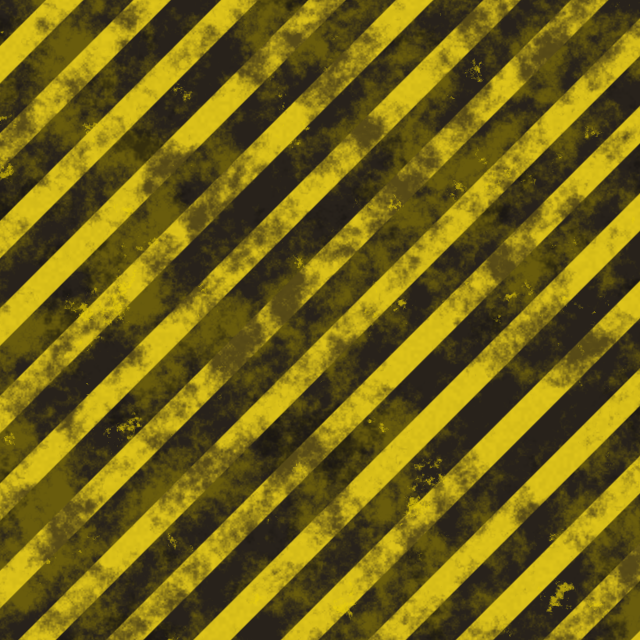
A WebGL 2 fragment shader for this pattern:

```glsl
#version 300 es
precision highp float;

uniform vec2 u_resolution;
out vec4 outColor;

float hash(vec2 p) {
    vec3 q = fract(vec3(p.xyx) * 0.1031);
    q += dot(q, q.yzx + 33.33);
    return fract((q.x + q.y) * q.z);
}

float valueNoise(vec2 p) {
    vec2 cell = floor(p);
    vec2 f = fract(p);
    f = f * f * (3.0 - 2.0 * f);
    float low = mix(hash(cell), hash(cell + vec2(1.0, 0.0)), f.x);
    float high = mix(hash(cell + vec2(0.0, 1.0)), hash(cell + vec2(1.0, 1.0)), f.x);
    return mix(low, high, f.y);
}

// Rough fractal noise, centred on 0.5
float grime(vec2 p) {
    float sum = 0.0;
    float total = 0.0;
    float weight = 1.0;
    for (int i = 0; i < 6; i++) {
        sum += weight * valueNoise(p);
        total += weight;
        weight *= 0.74;
        p = mat2(1.6, 1.2, -1.2, 1.6) * p + 17.3;
    }
    return sum / total;
}

void main() {
    vec2 uv = gl_FragCoord.xy / u_resolution;
    float pixel = 1.0 / min(u_resolution.x, u_resolution.y);

    // Diagonal stripes, rising to the right
    float period = 0.1367;
    float across = (uv.x + 1.0 - uv.y - 0.101) / period;
    float edge = (abs(fract(across + 0.5) - 0.5) * period - 0.0293) * 0.7071;
    float soft = max(pixel, 0.0014);
    float stripe = 1.0 - smoothstep(-soft, soft, edge);

    // Broad patches where the wear is heavier
    float patches = valueNoise(uv * 5.0 + 41.0) - 0.5;

    // Yellow paint with dark speckled dirt
    float dirt = grime(uv * 11.0 + 60.0) + 0.10 * patches;
    vec3 yellow = mix(vec3(0.85, 0.75, 0.10), vec3(0.34, 0.29, 0.09),
                      smoothstep(0.42, 0.71, dirt));
    yellow *= 0.97 + 0.06 * valueNoise(uv * 180.0);

    // Dark paint with olive mottling and blacker blotches
    float mottle = grime(uv * 12.0 + 130.0) + 0.12 * patches;
    vec3 dark = mix(vec3(0.155, 0.132, 0.105), vec3(0.41, 0.36, 0.05),
                    smoothstep(0.39, 0.69, mottle));
    float blotch = smoothstep(0.53, 0.72, grime(uv * 9.0 + 210.0));
    dark = mix(dark, vec3(0.07, 0.06, 0.05), 0.6 * blotch);

    vec3 color = mix(dark, yellow, stripe);

    // Sparse bright flecks over both paints
    float fleck = smoothstep(0.68, 0.80, grime(uv * 15.0 + 320.0));
    color = mix(color, vec3(0.92, 0.82, 0.03), 0.7 * fleck);

    outColor = vec4(color, 1.0);
}
```
